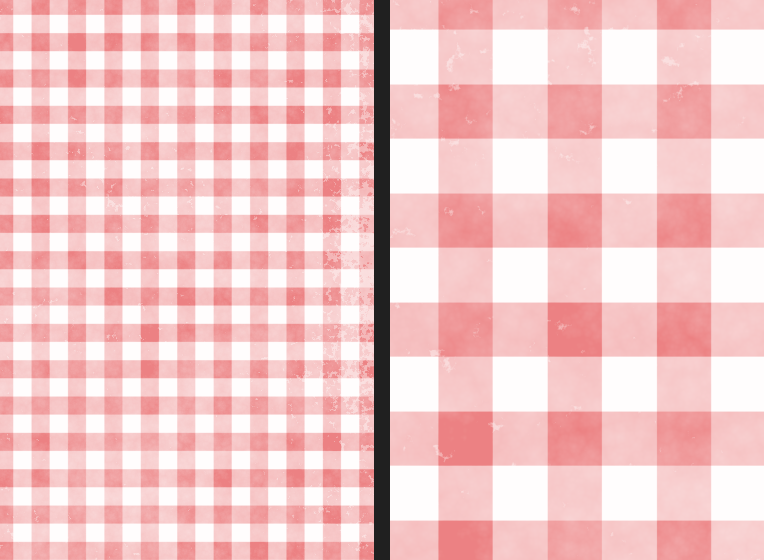
Left: the whole. Right: its middle third, enlarged.
Give the GLSL for this pattern, as a WebGL 2 fragment shader.

```glsl
#version 300 es
precision highp float;
// Worn pink gingham: translucent rows and columns overlap into darker checks.
// Layered sines vary the dye, cellular octaves mottle it and flake it away,
// and a hash gives every crossing its own strength.

#define REPEATS vec2(10.27, 15.41)   // checks across and down
#define PHASE vec2(0.115, 0.25)      // centre of the first bands, in repeats
#define BAND_HALF 0.248              // half band width, in repeats
#define ROW_INK 0.46
#define COLUMN_INK 0.42
#define CHECK_VARIATION 0.22
#define CLOUD_AMOUNT 0.13
#define MOTTLE_AMOUNT 0.40
#define WEAR_AMOUNT 0.42
#define PAPER vec3(1.0, 0.993, 0.992)
#define DYE vec3(0.93, 0.535, 0.54)

uniform vec2 u_resolution;
out vec4 fragColor;

vec2 hash22(vec2 p) {
  vec3 q = fract(vec3(p.xyx) * vec3(0.1031, 0.1030, 0.0973));
  q += dot(q, q.yzx + 33.33);
  return fract((q.xx + q.yz) * q.zy);
}

// Distance to the nearest jittered point.
float cellular(vec2 p) {
  vec2 id = floor(p), f = fract(p);
  float nearest = 2.0;
  for (int y = -1; y <= 1; y++) {
    for (int x = -1; x <= 1; x++) {
      vec2 o = vec2(x, y);
      vec2 r = o + hash22(id + o + 57.0) - f;
      nearest = min(nearest, dot(r, r));
    }
  }
  return sqrt(nearest);
}

// Cellular octaves, centred near zero.
float mottle(vec2 p) {
  float sum = 0.0, amp = 0.5;
  for (int i = 0; i < 4; i++) {
    sum += amp * (cellular(p) - 0.45);
    p = mat2(0.8, 0.6, -0.6, 0.8) * p * 2.1 + 11.3;
    amp *= 0.62;
  }
  return sum;
}

// Soft, broad layered sines, about -1 to 1.
float clouds(vec2 p) {
  float sum = 0.0, amp = 0.55;
  for (int i = 0; i < 4; i++) {
    sum += amp * sin(p.x + 1.4 * sin(p.y * 0.9 + float(i)));
    p = mat2(0.6, 0.8, -0.8, 0.6) * p * 1.75 + 4.1;
    amp *= 0.6;
  }
  return sum;
}

void main() {
  vec2 uv = gl_FragCoord.xy / u_resolution;
  vec2 cell = uv * REPEATS - PHASE + 0.5;

  // Bands: x holds the columns, y the rows.
  vec2 soft = 0.8 * REPEATS / u_resolution;
  vec2 band = 1.0 - smoothstep(BAND_HALF - soft, BAND_HALF + soft,
                               abs(fract(cell) - 0.5));
  float crossing = band.x * band.y;
  float ink = COLUMN_INK * band.x + ROW_INK * band.y;
  ink += crossing * CHECK_VARIATION * (hash22(floor(cell) + 5.0).x - 0.5);

  // Uneven dye, a little weaker towards the lower left.
  float grain = mottle(cell * 2.3);
  float dye = 1.0 + CLOUD_AMOUNT * clouds(cell * 0.75) + MOTTLE_AMOUNT * grain;
  dye += 0.10 * (smoothstep(0.0, 0.8, uv.x + 0.4 * uv.y) - 0.65);

  // Flaked patches, gathered around the right edge.
  vec2 toEdge = (uv - vec2(1.02, 0.57)) / vec2(0.20, 0.27);
  float patches = 0.8 * exp(-dot(toEdge, toEdge))
                + 0.26 * clouds(cell * 0.55 + 7.0) + 0.15 * uv.x;
  float flakes = mottle(cell * 5.0 + 31.0) + 0.5 * grain;
  float worn = smoothstep(0.38, 0.62, patches * 0.8 + flakes * 1.3);
  ink *= dye * (1.0 - WEAR_AMOUNT * worn);

  fragColor = vec4(mix(PAPER, DYE, clamp(ink, 0.0, 1.06)), 1.0);
}
```
